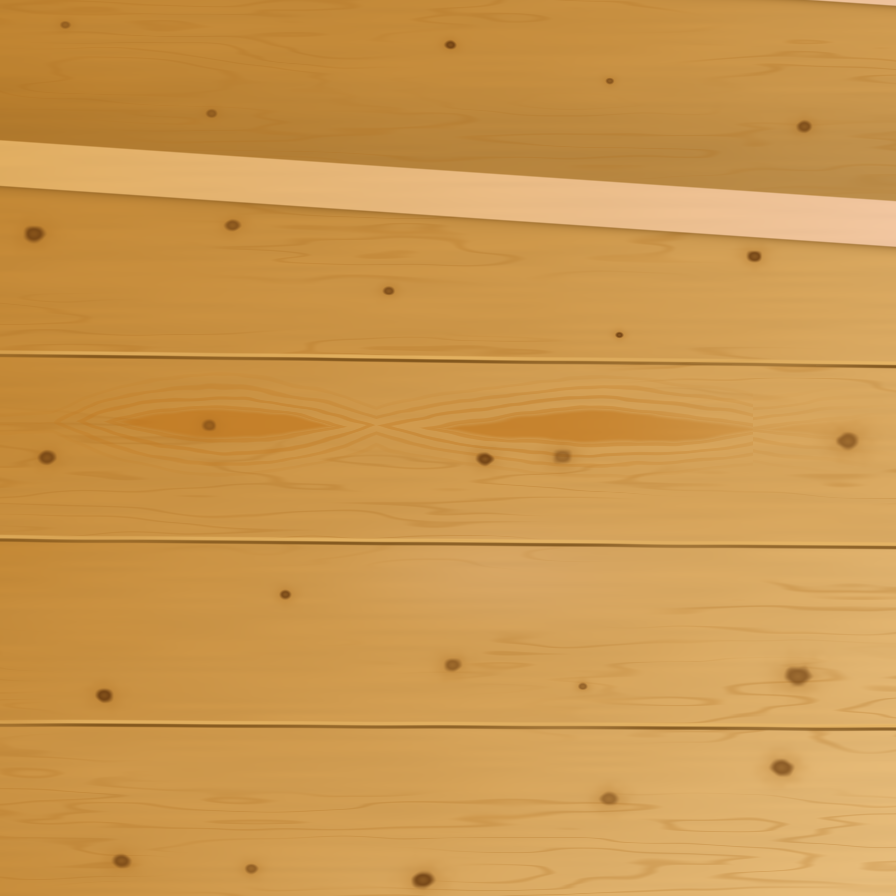
Write a WebGL 2 fragment shader that draws this texture.

```glsl
#version 300 es
precision highp float;

uniform vec2 u_resolution;
out vec4 fragColor;

// Layout, in canvas heights
const float BOARD_HEIGHT = 0.206;
const float FIRST_SEAM = 0.191;
const float SEAM_TILT = 0.005;
const float SEAM_TILT_STEP = 0.0035;
const int SEAMS = 3;
const float SEAM_WIDTH = 0.0022;
const float BATTEN_Y = 0.818;
const float BATTEN_TILT = 0.068;
const float BATTEN_HALF = 0.0255;
const float BATTEN_GAP = 0.269;
const int KNOTS = 5;
const float FLAME_BOARD = 2.0;
const float FLAME_PERIOD = 0.42;
const float FLAME_Y = 0.64;

// Colours
const vec3 HONEY = vec3(0.75, 0.51, 0.18);
const vec3 CREAM = vec3(0.90, 0.735, 0.48);
const vec3 GRAIN = vec3(0.69, 0.44, 0.13);
const vec3 FLAME = vec3(0.76, 0.47, 0.12);
const vec3 KNOT = vec3(0.41, 0.23, 0.06);
const vec3 GROOVE = vec3(0.45, 0.29, 0.08);
const vec3 LIP = vec3(0.91, 0.72, 0.40);
const vec3 BATTEN_LEFT = vec3(0.88, 0.68, 0.38);
const vec3 BATTEN_RIGHT = vec3(0.94, 0.77, 0.62);
const vec3 GLOW = vec3(0.85, 0.67, 0.45);

float hash(vec2 p) {
    vec3 q = fract(vec3(p.xyx) * 0.1031);
    q += dot(q, q.yzx + 33.33);
    return fract((q.x + q.y) * q.z);
}

float noise(vec2 p) {
    vec2 i = floor(p), f = fract(p);
    f = f * f * (3.0 - 2.0 * f);
    return mix(mix(hash(i), hash(i + vec2(1, 0)), f.x),
               mix(hash(i + vec2(0, 1)), hash(i + vec2(1, 1)), f.x), f.y);
}

float fbm(vec2 p) {
    float sum = 0.0, amp = 0.5;
    for (int i = 0; i < 4; i++) {
        sum += amp * noise(p);
        p = p * 2.03 + 17.1;
        amp *= 0.5;
    }
    return sum;
}

float seamY(float i, float x) {
    return FIRST_SEAM + BOARD_HEIGHT * i - x * (SEAM_TILT + SEAM_TILT_STEP * i);
}

// Soft stroke around zero distance
float stroke(float d, float width, float px) {
    return 1.0 - smoothstep(width - px, width + px, abs(d));
}

void main() {
    vec2 p = gl_FragCoord.xy / u_resolution.y;
    float px = 1.0 / u_resolution.y;

    // Battens, and the board this point lies on
    float rise = p.y - BATTEN_Y + BATTEN_TILT * p.x;
    float across = rise - BATTEN_GAP * max(floor(rise / BATTEN_GAP + 0.5), 0.0);
    float board = step(0.0, rise);
    for (int i = 0; i < SEAMS; i++) board += step(seamY(float(i), p.x), p.y);
    float t = (p.y - seamY(board - 1.0, p.x)) / BOARD_HEIGHT;

    // Light falls off towards the upper left
    float down = 1.0 - p.y;
    float light = 0.04 + 0.2 * down + 0.35 * p.x + 0.4 * p.x * down;
    light += 0.2 * (fbm(p * vec2(2.0, 7.0) + board * 9.0) - 0.47);
    vec3 col = mix(HONEY, CREAM, clamp(light, 0.0, 1.0));
    col = mix(col, GLOW, 0.45 * exp(-dot((p - vec2(0.57, 0.36)) * vec2(7, 18), (p - vec2(0.57, 0.36)) * vec2(7, 18))));
    if (board > 3.5) col *= mix(0.99, 0.9, smoothstep(0.7, 0.0, t));

    // Long grain with scattered contour lines
    float field = fbm(vec2(p.x * 1.8, t * 4.0) + board * 23.7);
    float vein = smoothstep(0.34, 0.5, abs(fract(field * 9.0) - 0.5));
    float patches = smoothstep(0.45, 0.75, noise(vec2(p.x * 3.0, t * 4.0) + board * 5.3));
    float fibre = noise(vec2(p.x * 9.0, p.y * 170.0)) - 0.5;
    col = mix(col, GRAIN, 0.25 * vein * patches);
    col *= 1.0 + 0.025 * fibre;

    // Pointed heartwood flames ringed by fine lines
    if (board == FLAME_BOARD) {
        float cell = floor(p.x / FLAME_PERIOD);
        float u = (p.x - (cell + 0.6) * FLAME_PERIOD) / (0.12 + 0.06 * cell);
        float wobble = 0.016 * (fbm(vec2(p.x * 9.0, t * 5.0)) - 0.47);
        float edge = abs((t - FLAME_Y) * BOARD_HEIGHT + wobble) - 0.017 * (1.0 - u * u) * step(abs(u), 1.6) + 0.027 * step(1.6, abs(u));
        float fade = smoothstep(1.05, 0.6, p.x);
        float rings = smoothstep(0.1, 0.9, sin(edge * 560.0)) * smoothstep(0.05, 0.012, edge) * step(0.0, edge);
        col = mix(col, FLAME, fade * (0.7 * smoothstep(0.003, -0.004, edge) + 0.4 * rings));
    }

    // Knots: dark cores with a warm halo
    for (int k = 0; k < KNOTS; k++) {
        vec2 id = vec2(float(k) + 3.0, board * 7.0 + 11.0);
        float size = mix(0.004, 0.015, pow(hash(id + 51.0), 1.5));
        vec2 centre = vec2((float(k) + 0.1 + 0.8 * hash(id)) / float(KNOTS), 0.15 + 0.65 * hash(id + 29.0));
        vec2 q = vec2(p.x - centre.x, (t - centre.y) * BOARD_HEIGHT) * vec2(0.85, 1.1);
        float r = length(q) * (0.85 + 0.3 * noise(q * 130.0 + id)) / size;
        float depth = mix(0.45, 0.9, hash(id + 83.0));
        col = mix(col, GRAIN, 0.35 * exp(-r * r * 0.4));
        col = mix(col, KNOT, depth * smoothstep(1.1, 0.45, r) * (0.8 + 0.2 * smoothstep(0.0, 0.6, r)));
    }

    // Seams: a pale lip above a dark groove
    for (int i = 0; i < SEAMS; i++) {
        float d = p.y - seamY(float(i), p.x) - 0.0008 * (noise(vec2(p.x * 12.0, float(i))) - 0.5);
        float wear = 0.55 + 0.45 * noise(vec2(p.x * 8.0, float(i) * 4.0));
        col = mix(col, LIP, 0.8 * wear * stroke(d - 0.0035, SEAM_WIDTH, px));
        col = mix(col, GROOVE, 0.85 * wear * stroke(d, SEAM_WIDTH * 0.8, px));
    }

    // Slanted battens with a shadow along the lower edge
    float shadow = exp(-max(-across - BATTEN_HALF, 0.0) * 250.0) * step(across, 0.0);
    col = mix(col, GROOVE, 0.5 * shadow);
    vec3 batten = mix(BATTEN_LEFT, BATTEN_RIGHT, p.x) * (1.0 + 0.02 * fibre);
    col = mix(col, batten, stroke(across, BATTEN_HALF, px));

    fragColor = vec4(col, 1.0);
}
```
